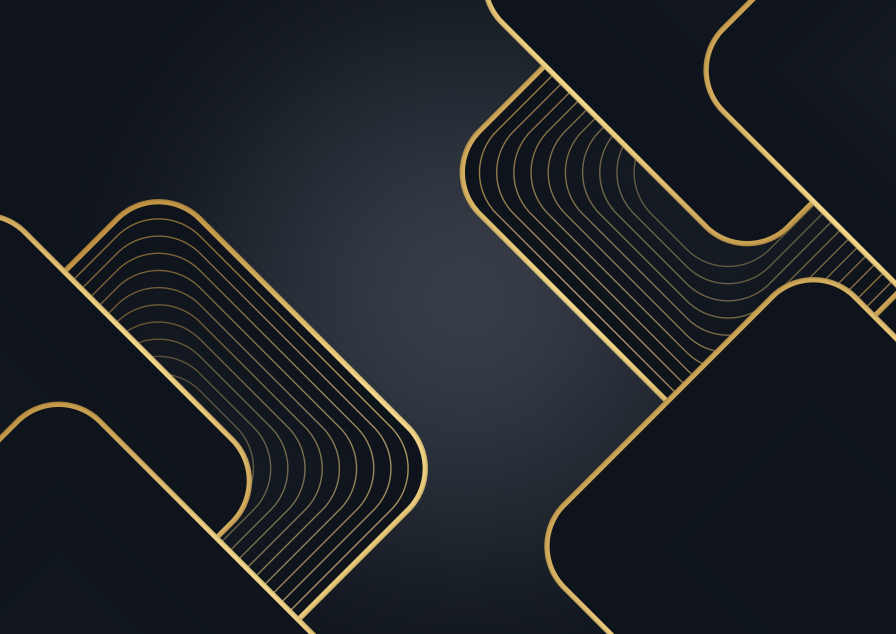
Give the GLSL for this background, as a WebGL 1 fragment shader.

```glsl
precision highp float;
// Dark slate background with a soft central glow, overlaid by rounded panels
// turned 45 degrees. Each panel is a box distance function with a gold rim;
// two of them also carry nested, evenly stepped contour lines.

uniform vec2 u_resolution;

#define CORNER_RADIUS 0.1305
#define RIM_HALF_WIDTH 0.0042
#define LINE_HALF_WIDTH 0.0011
#define LINE_STEP 0.0271
#define LINE_COUNT 10
#define GLOW_CENTER vec2(0.735, 0.47)
#define GLOW_RADIUS 0.68
#define NIGHT vec3(0.058, 0.078, 0.108)
#define SLATE vec3(0.212, 0.238, 0.275)
#define GOLD_DEEP vec3(0.74, 0.56, 0.25)
#define GOLD_LIGHT vec3(0.95, 0.84, 0.54)
#define FAR 4.0

// Coverage of a shape whose edge is at zero, softened over one pixel.
float cover(float dist) {
  return clamp(0.5 - dist * u_resolution.y, 0.0, 1.0);
}

// Rounded box in diagonal coordinates; box = (low corner, high corner).
// Diagonal axes are stretched by sqrt(2), so the distance is scaled back.
float roundedBox(vec2 diag, vec4 box) {
  vec2 center = 0.5 * (box.xy + box.zw);
  vec2 halfSize = 0.5 * (box.zw - box.xy);
  vec2 q = abs(diag - center) - halfSize + CORNER_RADIUS;
  float dist = length(max(q, 0.0)) + min(max(q.x, q.y), 0.0) - CORNER_RADIUS;
  return dist * 0.70711;
}

// Gold that is brightest where the diagonal position equals peak.
vec3 goldAt(float along, float peak) {
  float t = (along - peak) / 0.42;
  return mix(GOLD_DEEP, GOLD_LIGHT, exp(-t * t));
}

// Dark fill that brightens by lift with depth from the edge.
void fillPanel(inout vec3 color, vec2 diag, vec4 box, float lift) {
  float dist = roundedBox(diag, box);
  vec3 fill = mix(NIGHT, SLATE, lift * smoothstep(0.02, 0.3, -dist));
  color = mix(color, fill, cover(dist));
}

void drawRim(inout vec3 color, vec2 diag, vec4 box, float peak) {
  float dist = roundedBox(diag, box);
  vec3 gold = goldAt(diag.x, peak);
  gold *= 1.0 - 0.15 * smoothstep(0.0, RIM_HALF_WIDTH, dist);
  color = mix(color, gold, cover(abs(dist) - RIM_HALF_WIDTH));
}

void drawPanel(inout vec3 color, vec2 diag, vec4 box, float lift, float peak) {
  fillPanel(color, diag, box, lift);
  drawRim(color, diag, box, peak);
}

// Panel with contours whose sides step inward while the corners keep their radius.
// The inset vector says how the low and high corners move at each step.
void drawLinedPanel(inout vec3 color, vec2 diag, vec4 box, vec4 inset, float peak) {
  fillPanel(color, diag, box, 0.2);
  vec3 lineGold = goldAt(diag.x, peak) * 0.9;
  for (int i = 1; i <= LINE_COUNT; i++) {
    float n = float(i);
    float dist = roundedBox(diag, box + inset * n * LINE_STEP);
    float fade = mix(0.8, 0.4, n / float(LINE_COUNT));
    color = mix(color, lineGold, fade * cover(abs(dist) - LINE_HALF_WIDTH));
  }
  drawRim(color, diag, box, peak);
}

void main() {
  // Position in canvas heights, with y pointing down.
  vec2 pos = gl_FragCoord.xy / u_resolution.y;
  pos.y = 1.0 - pos.y;
  vec2 diag = vec2(pos.x + pos.y, pos.x - pos.y);

  // Backdrop glow
  float glow = smoothstep(GLOW_RADIUS, 0.0, length(pos - GLOW_CENTER));
  vec3 color = mix(NIGHT, SLATE, glow);

  // Lower left stack, back to front
  drawLinedPanel(color, diag, vec4(0.530, -FAR, 1.448, -0.030),
                 vec4(1.0, 0.0, -1.0, -1.0), 1.25);
  drawPanel(color, diag, vec4(0.275, -FAR, 1.190, -0.327), 0.08, 0.77);
  drawPanel(color, diag, vec4(0.692, -FAR, FAR, -0.507), 0.06, 1.30);

  // Upper right stack, back to front
  drawLinedPanel(color, diag, vec4(0.963, 0.419, 1.878, FAR),
                 vec4(1.0, 1.0, -1.0, 0.0), 1.40);
  drawPanel(color, diag, vec4(0.697, 0.756, 1.601, FAR), 0.06, 1.05);
  drawPanel(color, diag, vec4(1.186, 0.965, FAR, FAR), 0.18, 1.68);

  // Lower right panel
  drawPanel(color, diag, vec4(1.686, -0.037, FAR, 0.880), 0.03, 2.15);

  gl_FragColor = vec4(color, 1.0);
}
```
